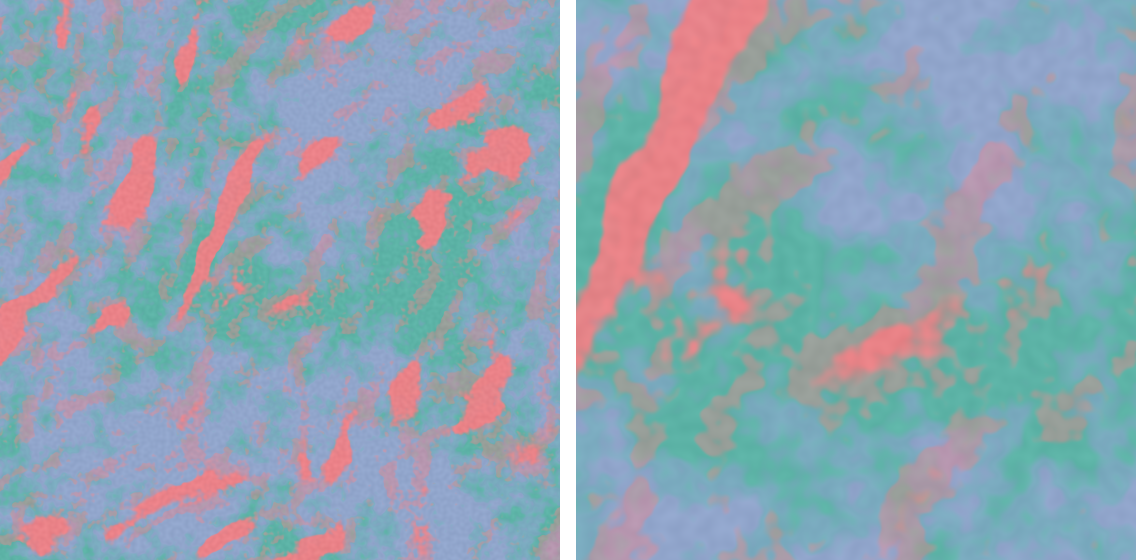
Left, the full canvas; right, a detail of the centre.
Write a WebGL 1 fragment shader that draws this texture.

```glsl
precision highp float;
// Soft mottled field of periwinkle, sky and teal, crossed by slanted salmon streaks.
// Layers of gradient noise set the ground colour; stretched, warped noise
// makes the streaks and the mauve wisps around them, and fine noise adds grain.

uniform vec2 u_resolution;

const vec3 PERIWINKLE = vec3(0.57, 0.65, 0.80);
const vec3 SKY        = vec3(0.48, 0.67, 0.75);
const vec3 TEAL       = vec3(0.36, 0.70, 0.65);
const vec3 SALMON     = vec3(0.94, 0.50, 0.52);

const float STREAK_ANGLE = 1.0;

float hash(vec2 p) {
  vec3 q = fract(vec3(p.xyx) * 0.1031);
  q += dot(q, q.yzx + 33.33);
  return fract((q.x + q.y) * q.z);
}

// Dot product of a cell corner's random unit gradient with the offset to it.
float cornerSlope(vec2 corner, vec2 offset) {
  float angle = 6.28318 * hash(corner);
  return dot(vec2(cos(angle), sin(angle)), offset);
}

float gradientNoise(vec2 p) {
  vec2 cell = floor(p);
  vec2 f = fract(p);
  vec2 blend = f * f * f * (f * (f * 6.0 - 15.0) + 10.0);
  vec2 e = vec2(1.0, 0.0);
  float low  = mix(cornerSlope(cell, f), cornerSlope(cell + e, f - e), blend.x);
  float high = mix(cornerSlope(cell + e.yx, f - e.yx),
                   cornerSlope(cell + e.xx, f - e.xx), blend.x);
  return mix(low, high, blend.y);
}

// Offsets the point so that straight features bend and fray.
vec2 warp(vec2 p, float frequency, float amount) {
  return p + amount * vec2(gradientNoise(p * frequency + 17.3),
                           gradientNoise(p * frequency + 61.7));
}

// Coordinates along (x) and across (y) the given direction.
vec2 alignTo(vec2 p, float angle) {
  float c = cos(angle);
  float s = sin(angle);
  return vec2(c * p.x + s * p.y, c * p.y - s * p.x);
}

vec3 groundColour(float level) {
  vec3 colour = mix(PERIWINKLE, SKY, smoothstep(0.33, 0.48, level));
  return mix(colour, TEAL, smoothstep(0.51, 0.72, level));
}

void main() {
  vec2 p = gl_FragCoord.xy / min(u_resolution.x, u_resolution.y);

  // Fine grain shared by all layers.
  float grain = gradientNoise(p * 115.0 + 5.1);
  float speckle = gradientNoise(p * 62.0 + 91.4);

  // Ground: broad calm regions broken by small blotches.
  float region = gradientNoise(warp(p, 5.0, 0.12) * 3.2 + 40.0);
  float blotch = gradientNoise(warp(p, 14.0, 0.03) * 21.0 + 9.0);
  float level = 0.46 + 0.65 * region + 0.45 * blotch + 0.20 * speckle + 0.16 * grain;
  vec3 colour = groundColour(level);

  // Streaks and thinner wisps along the same slanted, bending direction.
  vec2 bent = warp(warp(p, 3.0, 0.12), 16.0, 0.022);
  vec2 slanted = alignTo(bent, STREAK_ANGLE);
  float streak = gradientNoise(slanted * vec2(5.0, 13.0) + 23.0);
  float wisp = gradientNoise(slanted * vec2(13.0, 27.0) + 71.0);

  // Faint mauve mist, strongest beside the streaks.
  float mist = 0.75 * wisp + 0.35 * streak + 0.30 * speckle + 0.25 * grain;
  colour = mix(colour, SALMON, 0.40 * smoothstep(0.04, 0.20, mist));

  // Solid salmon cores with slightly ragged edges.
  float core = streak + 0.22 * wisp + 0.07 * speckle + 0.05 * grain;
  colour = mix(colour, SALMON, 0.92 * smoothstep(0.23, 0.33, core));

  colour += 0.035 * grain;
  gl_FragColor = vec4(colour, 1.0);
}
```
